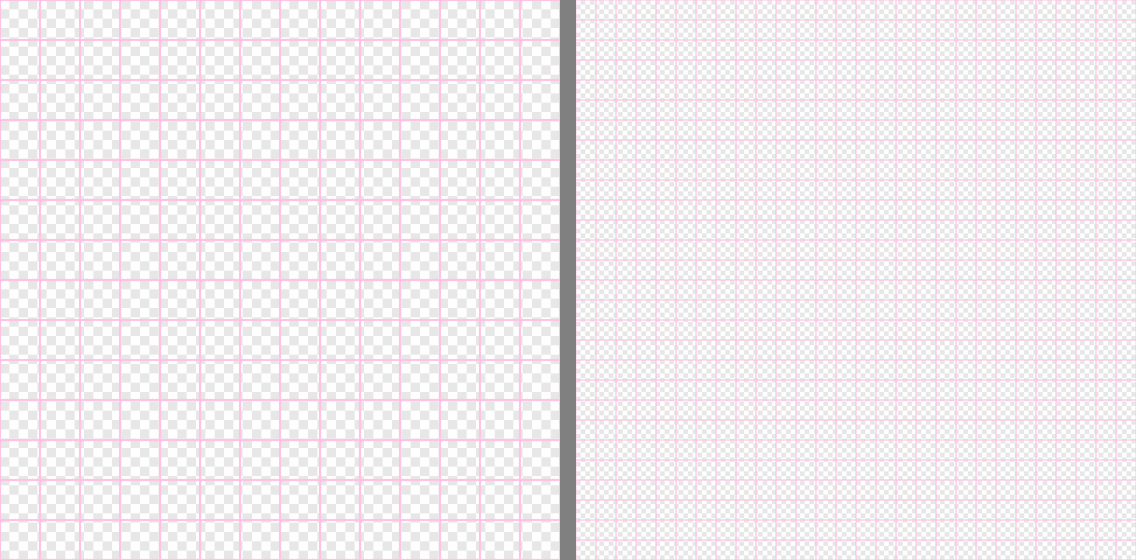
Left, the tile; right, the same tile 2 across and 2 down.
This pattern is drawn by a WebGL 2 fragment shader. Its source:

```glsl
#version 300 es
precision highp float;

uniform vec2 u_resolution;
out vec4 fragColor;

float hash(vec2 p) {
    return fract(sin(dot(p, vec2(127.1, 311.7))) * 43758.5453);
}

// Checkerboard of 60 by 60 squares: 1 on grey, 0 on white
float checker(vec2 uv, float pixel) {
    vec2 inside = 0.25 - abs(fract(uv * 30.0 + 0.25) - 0.5);
    vec2 side = clamp(inside / (15.0 * pixel), -1.0, 1.0);
    return 0.5 + 0.5 * side.x * side.y;
}

// 14 parallel lines with finely toothed edges, uneven from line to line
float threads(float along, float across, float axis, float pixel) {
    float nearest = floor(across * 14.0 + 0.5);
    float line = mod(nearest, 14.0);
    float offset = across - nearest / 14.0;

    // Teeth on each edge, 16 to a cell
    float edge = step(0.0, offset);
    float phase = along * 224.0 + 0.5 * edge;
    float tooth = 1.0 - abs(2.0 * fract(phase) - 1.0);
    float toothId = mod(floor(phase), 224.0);
    float wear = hash(vec2(toothId, line + 20.0 * axis + 50.0 * edge));
    float lineWear = hash(vec2(line + 3.0, axis + 7.0 * edge));
    float halfWidth = 0.0016 + 0.0012 * tooth * mix(wear, lineWear, 0.6);

    return clamp(0.5 + (halfWidth - abs(offset)) / pixel, 0.0, 1.0);
}

void main() {
    vec2 uv = gl_FragCoord.xy / u_resolution;
    float pixel = 1.0 / min(u_resolution.x, u_resolution.y);

    vec3 white = vec3(1.0, 0.995, 0.995);
    vec3 grey = vec3(0.906);
    vec3 pink = vec3(1.0, 0.76, 0.89);

    // Background squares, then the pink grid over them
    vec3 color = mix(white, grey, checker(uv, pixel));
    float grid = max(threads(uv.y, uv.x, 0.0, pixel),
                     threads(uv.x, uv.y, 1.0, pixel));
    color = mix(color, pink, grid);

    fragColor = vec4(color, 1.0);
}
```
